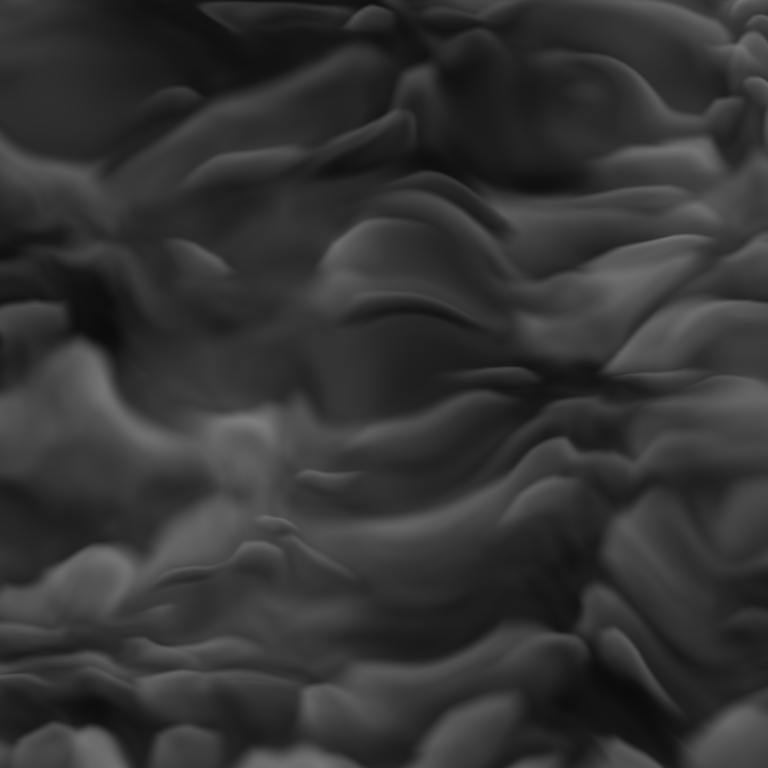
Reproduce this texture procedurally as a Shadertoy shader.

```glsl
#define ROCK_SCALE 4.6
#define FLATNESS 1.25
#define WARP 0.085
#define FINE_WARP 0.022
#define MEAN_TONE 0.19
#define LIGHT_SLOPE 0.15
#define TONE_SPREAD 0.15
#define RELIEF 0.30
#define CONTRAST 1.12

float hash(vec2 p) {
    return fract(sin(dot(p, vec2(127.1, 311.7))) * 43758.5453);
}

float noise(vec2 p) {
    vec2 i = floor(p), f = fract(p);
    f = f * f * f * (f * (f * 6.0 - 15.0) + 10.0);
    return mix(mix(hash(i), hash(i + vec2(1, 0)), f.x),
               mix(hash(i + vec2(0, 1)), hash(i + vec2(1, 1)), f.x), f.y);
}

float fbm(vec2 p) {
    float sum = 0.0, amp = 0.55;
    for (int i = 0; i < 3; i++) {
        sum += amp * noise(p);
        p = mat2(1.6, 1.2, -1.2, 1.6) * p + 7.3;
        amp *= 0.45;
    }
    return sum;
}

vec2 warpField(vec2 p) {
    return vec2(noise(p), noise(p + 31.7)) - 0.5;
}

// Overlapping stones, lit from above, with a soft shaded underside
float paintRocks(float tone, vec2 p, float scale, float share, float opacity) {
    vec2 q = p * scale + scale * 3.7;
    vec2 cell = floor(q);
    for (int j = 1; j >= -1; j--)
    for (int i = -1; i <= 1; i++) {
        vec2 id = cell + vec2(i, j);
        if (hash(id + 5.3) > share) continue;
        vec2 jitter = vec2(hash(id + 11.1), hash(id + 23.9)) - 0.5;
        vec2 d = q - id - 0.5 - 0.6 * jitter;
        float angle = 1.3 * (hash(id + 41.3) - 0.45);
        float c = cos(angle), s = sin(angle);
        vec2 size = vec2(0.88, 0.6) * mix(0.7, 1.1, hash(id + 57.7));
        vec2 local = mat2(c, -s, s, c) * d / size;

        float radius = max(length(local), 0.8 * abs(local.x) + 0.75 * abs(local.y));
        float top = smoothstep(-0.5, 0.6, local.y);
        float mask = 1.0 - smoothstep(mix(0.3, 0.72, top), 1.0, radius);
        float rim = smoothstep(0.35, 0.75, radius) * top;
        float shade = MEAN_TONE + LIGHT_SLOPE * local.y + 0.05 * rim
                    + TONE_SPREAD * (hash(id + 73.1) - 0.5);
        tone = mix(tone, shade, mask * opacity);
    }
    return tone;
}

void mainImage(out vec4 fragColor, in vec2 fragCoord) {
    vec2 uv = fragCoord / iResolution.y;
    vec2 p = uv * vec2(1.0, FLATNESS);

    // Bend the stones into irregular folds
    p += WARP * 2.0 * warpField(p * 4.5);
    p += FINE_WARP * 2.0 * warpField(p * 13.0 + 9.0);

    // Dark ground, large stones, lumps and thin bright chips
    float tone = 0.03 + 0.2 * fbm(p * 4.0);
    tone = paintRocks(tone, p, ROCK_SCALE, 0.92, 0.85);
    tone = paintRocks(tone, p + 0.37, ROCK_SCALE * 1.8, 0.42, 0.7);
    float chips = paintRocks(tone, p * vec2(0.8, 1.3) + 0.71, ROCK_SCALE * 3.0, 0.2, 0.75);
    tone = mix(tone, chips + 0.02, smoothstep(0.35, 0.65, noise(uv * 3.0 + 4.0)));

    // Surface relief and broad patches of light
    float slope = fbm(p * 7.0) - fbm((p + vec2(0.008, 0.025)) * 7.0);
    tone += RELIEF * slope;
    tone += 0.16 * (noise(uv * 3.2 + 17.0) - 0.5);

    tone = MEAN_TONE + CONTRAST * (tone - MEAN_TONE);
    tone = 0.035 + 0.5 * log(1.0 + exp((tone - 0.035) * 30.0)) / 15.0;
    fragColor = vec4(vec3(min(tone, 0.5)), 1.0);
}
```
